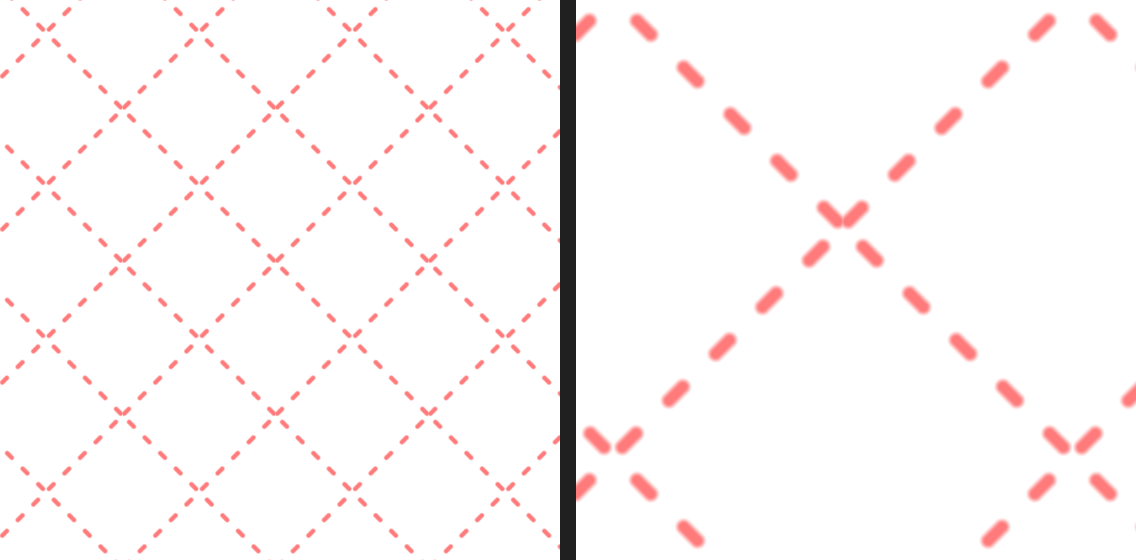
Left: the whole. Right: its middle third, enlarged.
Give the GLSL for this pattern, as a WebGL 2 fragment shader.

```glsl
#version 300 es
precision highp float;

uniform vec2 u_resolution;
out vec4 fragColor;

// Lengths are fractions of the canvas height
const vec3 PAPER = vec3(1.0);
const vec3 THREAD = vec3(1.0, 0.48, 0.48);
const float TILE = 0.27344;                  // horizontal and vertical repeat
const vec2 CROSSING = vec2(0.21875, 0.8052); // one crossing of two dashed lines
const float DASH_COUNT = 10.0;               // dashes per tile along a line
const float DASH_STEP = 0.0278;              // horizontal spacing of dashes
const float FIRST_DASH = 0.016;              // horizontal offset from the crossing
const float DASH_HALF_LENGTH = 0.0058;       // along the line, without round caps
const float DASH_RADIUS = 0.0039;
const float EDGE_SOFTNESS = 0.0021;

// Distance to the dashes on the family of diagonals x - y = k * TILE
float dashedDiagonals(vec2 p) {
    p.x -= TILE * round((p.x - p.y) / TILE);
    float across = (p.x - p.y) * inversesqrt(2.0);

    // Spacing restarts every tile, leaving a shorter gap after the last dash
    float along = 0.5 * (p.x + p.y) - FIRST_DASH;
    along = mod(along + 0.5 * DASH_STEP, TILE) - 0.5 * DASH_STEP;
    float dash = clamp(round(along / DASH_STEP), 0.0, DASH_COUNT - 1.0);
    along = (along - dash * DASH_STEP) * sqrt(2.0);

    // Round-capped segment
    float beyondEnd = max(abs(along) - DASH_HALF_LENGTH, 0.0);
    return length(vec2(beyondEnd, across)) - DASH_RADIUS;
}

void main() {
    vec2 uv = gl_FragCoord.xy / u_resolution.y;
    vec2 p = vec2(uv.x - CROSSING.x, CROSSING.y - uv.y);

    // Falling lines and their mirror image
    float d = min(dashedDiagonals(p), dashedDiagonals(vec2(-p.x, p.y)));

    float soft = max(EDGE_SOFTNESS, 0.75 / u_resolution.y);
    float ink = 1.0 - smoothstep(-soft, soft, d);
    fragColor = vec4(mix(PAPER, THREAD, ink), 1.0);
}
```
